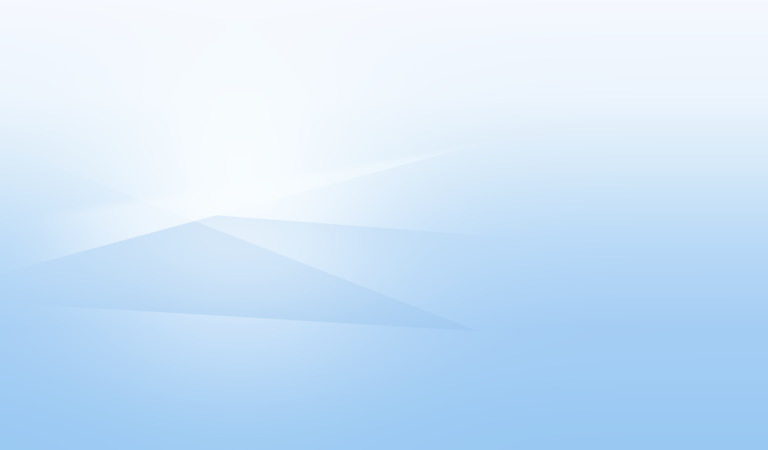
A Shadertoy shader for this background:

```glsl
const vec3 SKY_TOP    = vec3(0.960, 0.973, 0.998);
const vec3 SKY_HIGH   = vec3(0.920, 0.955, 0.990);
const vec3 SKY_MID    = vec3(0.840, 0.915, 0.975);
const vec3 SKY_LOW    = vec3(0.730, 0.855, 0.968);
const vec3 SKY_DEEP   = vec3(0.645, 0.805, 0.956);
const vec3 SKY_BOTTOM = vec3(0.600, 0.785, 0.950);
const vec3 GLOW_COLOR = vec3(0.980, 0.993, 1.000);
const vec3 SHADE_COLOR = vec3(0.600, 0.770, 0.930);

// Positions use the canvas height as the unit
const vec2 GLOW_CENTER = vec2(0.533, 0.600);
const vec2 GLOW_RADIUS = vec2(0.360, 0.380);
const float GLOW_STRENGTH = 0.93;

const vec2 LIGHT_TIP = vec2(1.107, 0.691);
const vec2 VEIL_TIP  = vec2(1.200, 0.467);
const vec2 BLADE_TIP = vec2(1.062, 0.264);

// Slopes of the edges running left from each tip
const float LIGHT_UPPER = 0.157;
const float LIGHT_LOWER = 0.270;
const float VEIL_UPPER  = -0.076;
const float BLADE_UPPER = -0.389;
const float BLADE_LOWER = -0.060;

const float LIGHT_STRENGTH = 0.42;
const float VEIL_STRENGTH  = 0.22;
const float BLADE_STRENGTH = 0.38;

vec3 skyGradient(float y) {
    vec3 c = mix(SKY_BOTTOM, SKY_DEEP, smoothstep(0.0, 0.27, y));
    c = mix(c, SKY_LOW, clamp((y - 0.27) / 0.20, 0.0, 1.0));
    c = mix(c, SKY_MID, clamp((y - 0.47) / 0.17, 0.0, 1.0));
    c = mix(c, SKY_HIGH, clamp((y - 0.64) / 0.14, 0.0, 1.0));
    return mix(c, SKY_TOP, clamp((y - 0.78) / 0.22, 0.0, 1.0));
}

// Signed height above a line through the tip
float heightAbove(vec2 p, vec2 tip, float slope) {
    return (p.y - tip.y - slope * (p.x - tip.x)) * inversesqrt(1.0 + slope * slope);
}

void mainImage(out vec4 fragColor, in vec2 fragCoord) {
    vec2 p = fragCoord / iResolution.y;
    p.x *= (512.0 / 300.0) * iResolution.y / iResolution.x;
    float edge = 1.0 / iResolution.y;

    // Sky and soft glow
    vec3 color = skyGradient(p.y);
    vec2 g = (p - GLOW_CENTER) / GLOW_RADIUS;
    color = mix(color, GLOW_COLOR, GLOW_STRENGTH * exp(-dot(g, g)));

    float lightLow = heightAbove(p, LIGHT_TIP, LIGHT_LOWER);
    float belowLight = 1.0 - smoothstep(-edge, edge, lightLow);

    // Dark blade, densest along its lower edge
    float bladeTop = -heightAbove(p, BLADE_TIP, BLADE_UPPER);
    float bladeLow = heightAbove(p, BLADE_TIP, BLADE_LOWER);
    float blade = smoothstep(-edge, edge, bladeTop) * smoothstep(-edge, edge, bladeLow);
    blade *= mix(0.45, 1.0, exp(-max(bladeLow, 0.0) / 0.09));
    blade *= smoothstep(-0.05, 0.40, p.x) * step(p.x, BLADE_TIP.x);
    blade *= mix(0.35, 1.0, belowLight);
    color = mix(color, SHADE_COLOR, BLADE_STRENGTH * blade);

    // Thin veil fading downward from its upper edge
    float veilDepth = -heightAbove(p, VEIL_TIP, VEIL_UPPER);
    float veil = smoothstep(-edge, edge, veilDepth) * exp(-max(veilDepth, 0.0) / 0.10);
    veil *= belowLight * (1.0 - smoothstep(0.80, VEIL_TIP.x, p.x));
    color = mix(color, SHADE_COLOR, VEIL_STRENGTH * veil);

    // Light wedge with a crisp lower edge and a soft upper one
    float lightTop = -heightAbove(p, LIGHT_TIP, LIGHT_UPPER);
    float light = (1.0 - belowLight) * smoothstep(-edge, 0.025, lightTop);
    light *= smoothstep(0.0, 0.35, p.x) * step(p.x, LIGHT_TIP.x);
    color = mix(color, GLOW_COLOR, LIGHT_STRENGTH * light);

    fragColor = vec4(color, 1.0);
}
```
